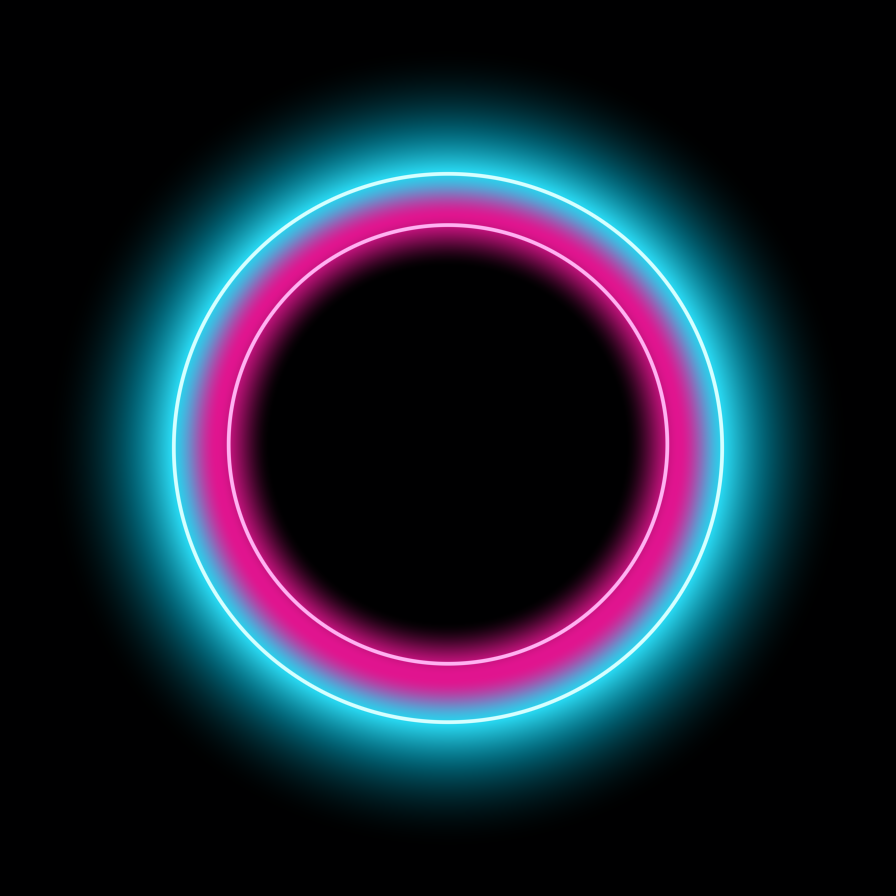
Give the GLSL for this background, as a Shadertoy shader.

```glsl
const vec2 OUTER_CENTER = vec2(0.0, 0.0);
const vec2 INNER_CENTER = vec2(0.0, 0.004);
const float OUTER_RADIUS = 0.306;
const float INNER_RADIUS = 0.2448;
const float LINE_WIDTH = 0.0042;

const float PINK_START = 0.198;
const float PINK_FULL = 0.258;
const float CYAN_FULL = 0.310;
const float HALO_END = 0.447;
const float HALO_FALLOFF = 1.95;

const vec3 BACKGROUND = vec3(0.0, 0.001, 0.003);
const vec3 PINK = vec3(0.88, 0.08, 0.56);
const vec3 CYAN = vec3(0.15, 0.83, 0.93);
const vec3 DEEP_TEAL = vec3(0.0, 0.80, 0.95);
const vec3 INNER_LINE = vec3(1.0, 0.70, 0.95);
const vec3 OUTER_LINE = vec3(0.84, 1.0, 1.0);

// Antialiased circle outline; pixel is the size of one pixel in canvas units
float ringLine(float dist, float radius, float pixel) {
    float edge = abs(dist - radius) - 0.5 * LINE_WIDTH;
    return 1.0 - smoothstep(-0.75 * pixel, 0.75 * pixel, edge);
}

void mainImage(out vec4 fragColor, in vec2 fragCoord) {
    float canvas = min(iResolution.x, iResolution.y);
    float pixel = 1.0 / canvas;
    vec2 p = (fragCoord - 0.5 * iResolution.xy) / canvas;
    float outerDist = length(p - OUTER_CENTER);
    float innerDist = length(p - INNER_CENTER);

    // Pink band melting into the cyan band
    float cyanBlend = smoothstep(PINK_FULL, CYAN_FULL, outerDist);
    vec3 glow = mix(PINK, CYAN, cyanBlend);

    // Halo loses its red first, then fades into the dark
    float halo = clamp((outerDist - CYAN_FULL) / (HALO_END - CYAN_FULL), 0.0, 1.0);
    glow = mix(glow, DEEP_TEAL, smoothstep(0.0, 0.4, halo));
    float innerFade = smoothstep(PINK_START, PINK_FULL, innerDist);
    float outerFade = pow(1.0 - halo, HALO_FALLOFF);
    vec3 color = mix(BACKGROUND, glow, innerFade * outerFade);

    // Thin bright tubes
    color = mix(color, INNER_LINE, ringLine(innerDist, INNER_RADIUS, pixel));
    color = mix(color, OUTER_LINE, ringLine(outerDist, OUTER_RADIUS, pixel));

    fragColor = vec4(color, 1.0);
}
```
